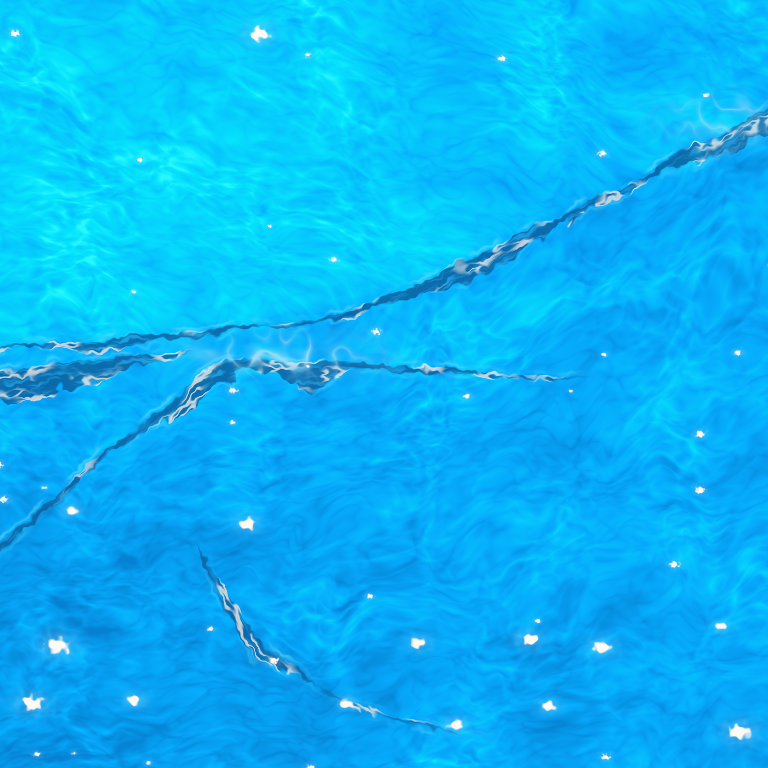
Give the GLSL for this texture, as a WebGL 2 fragment shader.

```glsl
#version 300 es
precision highp float;
// Sunlit blue pool water with dark wave crests, caustic filaments and sun glints.
uniform vec2 u_resolution;
out vec4 outColor;

const vec3 CREST_DARK = vec3(0.05, 0.38, 0.62);
const vec3 CREST_PALE = vec3(0.12, 0.60, 0.86);
const vec3 RIM_CYAN = vec3(0.34, 0.88, 0.99);
const vec3 FOAM = vec3(0.66, 0.88, 0.96);
const vec3 SUN = vec3(1.0, 0.94, 0.91);
const float TONE_LOW = 0.682;     // green level of the near water
const float TONE_HIGH = 0.715;    // green level of the far water
const float SHALLOW_GLOW = 0.14;  // extra level in the shallows
const float CAUSTIC = 0.095;      // light filaments
const float SWELL = 0.12;         // broad mottling
const float RIPPLE = 0.10;        // finest ripples
const int CRESTS = 4;

vec2 hash2(vec2 p) {
  vec3 h = fract(vec3(p.xyx) * vec3(0.1031, 0.1030, 0.0973));
  h += dot(h, h.yzx + 33.33);
  return fract((h.xx + h.yz) * h.zy);
}

// Gradient noise, about -0.7 to 0.7.
float noise(vec2 p) {
  vec2 i = floor(p), f = p - i, e = vec2(0, 1);
  vec2 u = f * f * f * (f * (f * 6.0 - 15.0) + 10.0);
  float a = dot(hash2(i) * 2.0 - 1.0, f);
  float b = dot(hash2(i + e.yx) * 2.0 - 1.0, f - e.yx);
  float c = dot(hash2(i + e.xy) * 2.0 - 1.0, f - e.xy);
  float d = dot(hash2(i + e.yy) * 2.0 - 1.0, f - e.yy);
  return mix(mix(a, b, u.x), mix(c, d, u.x), u.y);
}

vec2 warp(vec2 p) { return vec2(noise(p + 3.1), noise(p + 17.7)); }

float ridge(vec2 p, float sharpness) {
  return pow(1.0 - min(abs(noise(p)) * 2.0, 1.0), sharpness);
}

float bump(float x, float center, float width) {
  float t = (x - center) / width;
  return exp(-t * t);
}

// Height of each crest line across the canvas.
float crestHeight(int i, float x) {
  if (i == 0) return 0.548 + 0.08 * x + 0.425 * pow(max(x - 0.4, 0.0), 1.2);
  if (i == 1) return 0.52 + 0.1 * x;
  if (i == 3) return 0.03 + 0.29 * exp(-8.0 * (x - 0.247));
  float rise = 0.297 + 0.85 * x, tail = 0.563 - 0.07 * x;
  return 0.5 * (rise + tail - sqrt((rise - tail) * (rise - tail) + 0.0015));
}

float crestThickness(int i, float x) {
  if (i == 0) return 0.006 + 0.024 * bump(x, 0.65, 0.11) + 0.034 * bump(x, 0.97, 0.07) + 0.012 * bump(x, 0.15, 0.05);
  if (i == 1) return 0.038 * bump(x, 0.06, 0.1) + 0.006 * smoothstep(0.26, 0.2, x);
  if (i == 3) return (0.005 + 0.02 * bump(x, 0.32, 0.035)) * smoothstep(0.24, 0.27, x) * smoothstep(0.72, 0.5, x);
  return (0.008 + 0.032 * bump(x, 0.28, 0.05) + 0.024 * bump(x, 0.4, 0.04)) * smoothstep(0.88, 0.5, x);
}

// Water level: gradients, flow-aligned mottling and filaments.
float waterTone(vec2 p) {
  float h = crestHeight(0, p.x);
  vec2 c = p - vec2(0.2, 0.72);
  float shallow = exp(-3.0 * c.x * c.x - 5.0 * c.y * c.y);
  float near = TONE_LOW + 0.045 * bump(p.y, 0.5, 0.1) * smoothstep(0.7, 0.1, p.x)
    - 0.075 * exp(-7.0 * dot(p, p)) + 0.035 * bump(p.x, 0.62, 0.22) * bump(p.y, 0.56, 0.13);
  float tone = mix(near, TONE_HIGH + SHALLOW_GLOW * shallow, smoothstep(-0.015, 0.02, p.y - h));

  // Lines follow the wave below the crest and slant above it.
  float bend = p.y > h ? -0.2 * p.x : (h - 0.58) * exp(-2.2 * (h - p.y));
  vec2 q = vec2(p.x, p.y - bend);
  q += 0.05 * warp(p * 6.0);
  q += 0.02 * warp(q * 17.0);
  q += 0.006 * warp(q * 48.0);
  vec2 s = q * vec2(1.0, 2.0);
  float broad = 0.8 * noise(s * 6.0) + 0.65 * noise(s * 15.0 + 5.0);
  float fine = noise(s * 35.0 + 9.0) + 0.75 * noise(s * 72.0 + 14.0);
  float patches = smoothstep(-0.3, 0.35, noise(p * 6.0 + 23.0));
  float light = 0.8 * ridge(s * 9.0 + 31.0, 7.0) + 0.8 * ridge(s * 18.0 + 63.0, 5.0)
    + 0.7 * ridge(s * 36.0 + 83.0, 4.0) * patches;
  float shade = ridge(s * 12.0 + 77.0, 8.0) + ridge(s * 28.0 + 51.0, 5.0) * (1.0 - patches);
  return tone + SWELL * broad + RIPPLE * fine * (0.5 + 0.7 * patches)
    + CAUSTIC * (light * (0.25 + 0.75 * patches) - 0.4) - 0.045 * (shade - 0.2);
}

// Blends in one dark crest with its bright rim and sun streaks.
vec3 addCrest(vec3 color, vec2 p, int i, float edge) {
  float seed = float(i) * 13.7, x = p.x;
  float slope = (crestHeight(i, x + 0.01) - crestHeight(i, x - 0.01)) / 0.02;
  float d = (p.y - crestHeight(i, x)) / sqrt(1.0 + slope * slope);
  d += 0.012 * noise(vec2(x * 14.0, seed)) + 0.006 * noise(p * 55.0 + seed) + 0.004 * noise(p * 120.0);
  float t = crestThickness(i, x) * (0.85 + 0.7 * noise(vec2(x * 13.0, seed)) + 0.7 * noise(vec2(x * 45.0, d * 60.0 + seed)));
  float present = smoothstep(0.001, 0.005, t), inside = 0.5 * t - abs(d + 0.5 * t);
  vec2 along = vec2(x * 30.0, d * 150.0 + seed);
  float tint = smoothstep(-0.1, 0.5, noise(along) + 0.5 * noise(along * 2.3));
  color = mix(color, mix(CREST_DARK, CREST_PALE, tint), 0.86 * present * smoothstep(-edge, edge, inside));
  float rim = bump(d, 0.005, 0.0025) + 0.6 * bump(d, -t - 0.004, 0.002);
  rim *= smoothstep(-0.1, 0.25, noise(vec2(x * 26.0, d * 30.0 + seed)));
  color = mix(color, RIM_CYAN, 0.6 * rim * present);
  float streak = smoothstep(0.62, 0.9, ridge(along * vec2(1.5, 0.8) + 19.0, 1.0));
  streak *= smoothstep(-0.02, 0.22, noise(vec2(x * 18.0, d * 50.0 + seed + 6.0)));
  return mix(color, SUN, 0.75 * streak * present * smoothstep(-edge, edge, inside + 0.002));
}

// Ragged sun glints, at most one per grid cell.
float glints(vec2 p, float cells, float chance, float radius, float edge) {
  vec2 id = floor(p * cells), pick = hash2(id + cells);
  vec2 d = (p - (id + 0.25 + 0.5 * hash2(id + 57.0)) / cells) * vec2(0.8, 1.15);
  float r = radius * (0.5 + 0.7 * pick.y);
  float dist = length(d) + 0.9 * r * noise(p * 1.3 / radius);
  float core = smoothstep(r + edge, r * 0.65 - edge, dist);
  return step(pick.x, chance) * max(core, 0.25 * exp(-dist * dist / (2.0 * r * r)));
}

void main() {
  vec2 p = gl_FragCoord.xy / u_resolution;
  float edge = max(0.0011, 0.6 / u_resolution.y), tone = clamp(waterTone(p), 0.5, 0.97);
  vec3 color = vec3(0.025 + 1.6 * max(tone - 0.89, 0.0), tone, mix(0.82, 0.99, smoothstep(0.47, 0.7, tone)));
  for (int i = 0; i < CRESTS; i++) color = addCrest(color, p, i, edge);

  // Pale loops where the crests break.
  float spill = bump(p.x, 0.37, 0.1) * bump(p.y, 0.538, 0.022) + 0.8 * bump(p.x, 0.95, 0.07) * bump(p.y, 0.845, 0.025);
  vec2 curl = p + 0.01 * warp(p * 40.0);
  float loops = ridge(curl * 30.0 + 11.0, 6.0) + 0.35 * smoothstep(0.0, 0.5, noise(curl * 34.0));
  color = mix(color, FOAM, clamp(spill * loops, 0.0, 0.85));

  float sun = glints(p, 8.0, 0.06 + 0.2 * smoothstep(0.4, 0.3, p.y), 0.011, edge);
  sun = max(sun, glints(p + 0.013, 23.0, 0.07, 0.0045, edge));
  outColor = vec4(min(mix(color, SUN + 0.04, sun), 1.0), 1.0);
}
```
